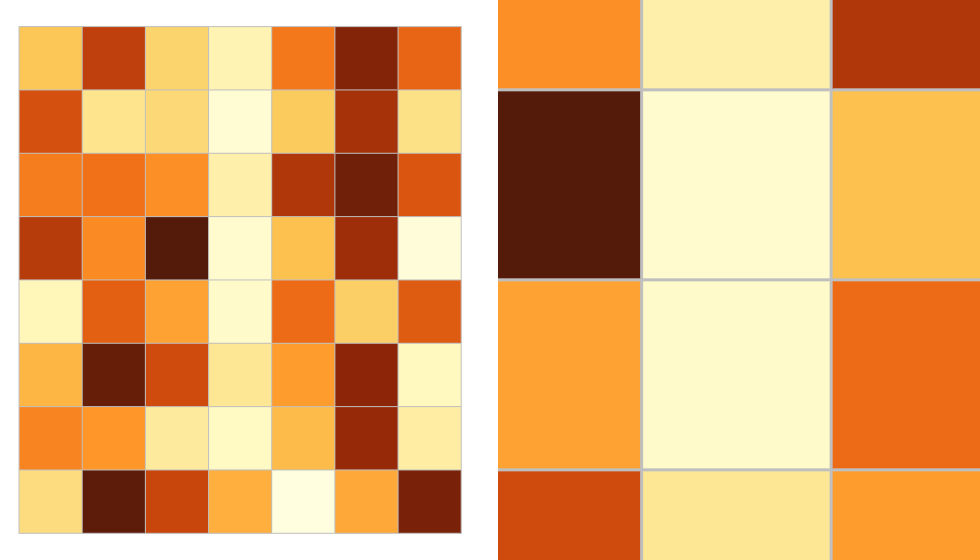
Left: the whole. Right: its middle third, enlarged.
Reproduce this pattern procedurally as a Shadertoy shader.

```glsl
// A framed board of 7 by 8 flat squares in shades from cream through orange to dark brown.
// Each square's shade is the rank of its hash among all squares, so the shades
// are shuffled yet evenly spread; thin grey rules come from a grid distance.

// Lengths are fractions of the canvas height.
const ivec2 GRID = ivec2(7, 8);
const vec2 GRID_ORIGIN = vec2(0.0340, 0.0477);
const vec2 CELL_SIZE = vec2(0.1128, 0.1131);
const float RULE_WIDTH = 0.0018;
const uint SEED = 1907u;

const vec3 PAPER = vec3(1.0);
const vec3 RULE_GREY = vec3(0.75);

const int SHADE_COUNT = 9;
const vec3 SHADES[SHADE_COUNT] = vec3[SHADE_COUNT](
    vec3(1.00, 1.00, 0.88), vec3(1.00, 0.97, 0.74), vec3(0.99, 0.89, 0.54),
    vec3(0.99, 0.77, 0.32), vec3(1.00, 0.60, 0.17), vec3(0.94, 0.43, 0.09),
    vec3(0.80, 0.28, 0.05), vec3(0.57, 0.15, 0.03), vec3(0.31, 0.10, 0.04));

// One-to-one integer hash: distinct inputs never tie.
uint hashInt(uint n) {
    n ^= n >> 16;
    n *= 0x7feb352du;
    n ^= n >> 15;
    n *= 0x846ca68bu;
    return n ^ (n >> 16);
}

// Place of one cell, 0 to 1, in the hash order of all cells.
float shuffledRank(int index, int count, uint seed) {
    uint own = hashInt(uint(index) + seed);
    float rank = 0.5;
    for (int i = 0; i < count; i++) {
        rank += hashInt(uint(i) + seed) < own ? 1.0 : 0.0;
    }
    return rank / float(count);
}

// Linear blend along the shade list, t from 0 (cream) to 1 (brown).
vec3 shadeRamp(float t) {
    float x = clamp(t, 0.0, 1.0) * float(SHADE_COUNT - 1);
    int low = min(int(x), SHADE_COUNT - 2);
    return mix(SHADES[low], SHADES[low + 1], x - float(low));
}

float boxDistance(vec2 p, vec2 halfSize) {
    vec2 q = abs(p) - halfSize;
    return length(max(q, 0.0)) + min(max(q.x, q.y), 0.0);
}

// Distance to the nearest rule, kept inside the outer frame.
float ruleDistance(vec2 p, vec2 cellSize, vec2 count, float frame) {
    vec2 nearest = clamp(round(p / cellSize), vec2(0.0), count);
    vec2 d = abs(p - nearest * cellSize);
    return max(min(d.x, d.y), frame);
}

// Antialiased coverage of a signed distance.
float coverage(float d, float pixel) {
    return clamp(0.5 - d / pixel, 0.0, 1.0);
}

void mainImage(out vec4 fragColor, in vec2 fragCoord) {
    float pixel = 1.0 / iResolution.y;
    vec2 p = fragCoord * pixel - GRID_ORIGIN;
    vec2 count = vec2(GRID);
    vec2 halfBoard = 0.5 * count * CELL_SIZE;

    // Squares
    ivec2 cell = clamp(ivec2(floor(p / CELL_SIZE)), ivec2(0), GRID - 1);
    float rank = shuffledRank(cell.x + cell.y * GRID.x, GRID.x * GRID.y, SEED);
    float frame = boxDistance(p - halfBoard, halfBoard);
    vec3 color = mix(PAPER, shadeRamp(rank), coverage(frame, pixel));

    // Rules
    float rule = ruleDistance(p, CELL_SIZE, count, frame) - 0.5 * RULE_WIDTH;
    color = mix(color, RULE_GREY, coverage(rule, pixel));

    fragColor = vec4(color, 1.0);
}
```
